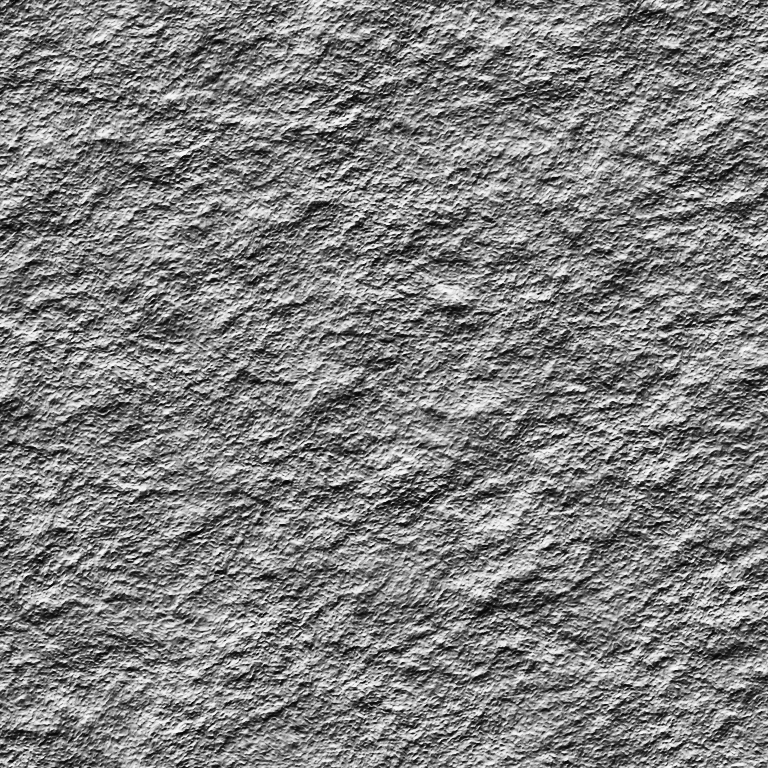
Reproduce this texture procedurally as a Shadertoy shader.

```glsl
// Rough grey stone lit by a low light from above, slightly left.
// A gently stretched, lumpy fractal height field is built from gradient
// noise; its slope along the light direction becomes the grey tone.

// Integer hash of a lattice cell, giving a gradient in -1..1
vec2 cellGradient(vec2 cell) {
    uvec2 v = uvec2(ivec2(cell)) * 1664525u + 1013904223u;
    v.x += v.y * 1664525u;
    v.y += v.x * 1664525u;
    v ^= v >> 16u;
    v.x += v.y * 1664525u;
    v.y += v.x * 1664525u;
    v ^= v >> 16u;
    return vec2(v & 65535u) / 32767.5 - 1.0;
}

float gradientNoise(vec2 p) {
    vec2 cell = floor(p), f = p - cell;
    vec2 u = f * f * f * (f * (f * 6.0 - 15.0) + 10.0);
    vec2 right = vec2(1, 0), up = vec2(0, 1);
    float a = dot(cellGradient(cell), f);
    float b = dot(cellGradient(cell + right), f - right);
    float c = dot(cellGradient(cell + up), f - up);
    float d = dot(cellGradient(cell + 1.0), f - 1.0);
    return mix(mix(a, b, u.x), mix(c, d, u.x), u.y);
}

vec2 noisePair(vec2 p) {
    return vec2(gradientNoise(p + 31.0), gradientNoise(p + 67.0));
}

mat2 rotation(float angle) {
    float c = cos(angle), s = sin(angle);
    return mat2(c, s, -s, c);
}

float stoneHeight(vec2 p) {
    // Turn and stretch the rock so its lumps rise gently to the right
    vec2 q = rotation(-0.36) * p;
    q.x /= 1.2;
    q += 0.01 * noisePair(q * 8.0) + 0.002 * noisePair(q * 40.0);

    // Lumps from broad swells down to fine grit, rougher in some patches
    float roughness = 0.685 + 0.05 * gradientNoise(q * 11.0 + 5.0);
    float height = 0.0, amplitude = 0.16;
    vec2 r = q * 6.0;
    for (int octave = 0; octave < 7; octave++) {
        float n = gradientNoise(r);
        height += amplitude * (0.72 * n + 0.4 * abs(n));
        r = rotation(1.1) * r * 1.9 + 17.3;
        amplitude *= roughness;
    }

    // A few thin, broken cracks
    float crackNoise = gradientNoise(q * vec2(4.0, 6.0) + 83.0);
    float crack = 1.0 - smoothstep(0.0, 0.03, abs(crackNoise));
    float broken = smoothstep(0.1, 0.4, gradientNoise(q * 9.0 + 51.0));
    return height - 0.015 * crack * broken;
}

void mainImage(out vec4 fragColor, in vec2 fragCoord) {
    vec2 p = fragCoord / iResolution.y;

    // Slope of the surface toward the light
    vec2 lightStep = 0.0008 * vec2(-0.25, 0.97);
    float slope = (stoneHeight(p + lightStep) - stoneHeight(p - lightStep)) / 0.0016;

    // Soft limits keep the deepest shadows and highlights from clipping
    float tone = 0.5 - 0.48 * tanh(0.25 * slope);
    fragColor = vec4(vec3(tone), 1.0);
}
```
